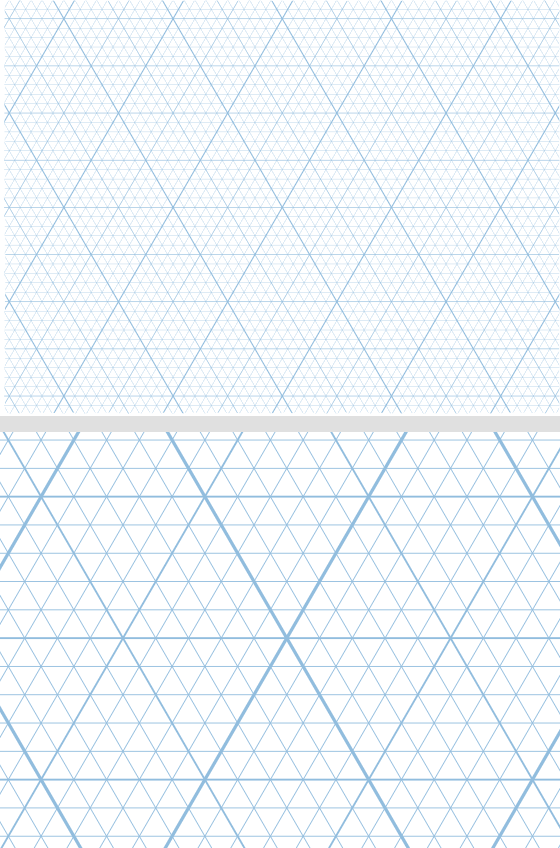
Top, the full canvas; bottom, a detail of the centre.
Reproduce this pattern procedurally as a WebGL 1 fragment shader.

```glsl
precision highp float;
// Isometric graph paper: three families of parallel lines in pale blue on white.
// Each family is a repeated coordinate; every 5th line is heavier and every 10th
// diagonal is bold. Lines stop at slightly uneven distances from the sheet edge.

uniform vec2 u_resolution;

// Lengths are fractions of the canvas height.
const vec2 CELL = vec2(0.02625, 0.022675);   // triangle base and row height
const vec2 ORIGIN = vec2(0.6785, 0.5015);    // a crossing of two bold diagonals
const float FINE_WIDTH = 0.00072;
const float MEDIUM_WIDTH = 0.00150;
const float BOLD_WIDTH = 0.00260;
const float MEDIUM_EVERY = 5.0;
const float BOLD_EVERY = 10.0;
const vec2 INSET_LOW = vec2(0.0095, 0.0055); // left and bottom margins
const vec2 INSET_HIGH = vec2(0.0010, 0.0010); // right and top margins
const float END_JITTER = 0.0035;
const vec3 PAPER = vec3(1.0);
const vec3 INK = vec3(0.57, 0.74, 0.87);

float hash(vec2 p) {
  vec3 q = fract(vec3(p.xyx) * 0.1031);
  q += dot(q, q.yzx + 33.33);
  return fract((q.x + q.y) * q.z);
}

bool isMultiple(float index, float period) {
  return abs(index - period * floor(index / period + 0.5)) < 0.5;
}

// Share of a pixel-wide window covered by a line at the given distance.
float lineCoverage(float distance, float width, float pixel) {
  float overlap = min(distance + 0.5 * pixel, 0.5 * width)
                - max(distance - 0.5 * pixel, -0.5 * width);
  return clamp(overlap / pixel, 0.0, 1.0);
}

// Soft mask that ends each line near the edge of the sheet.
float sheetMask(vec2 p, vec2 sheet, float jitter, float pixel) {
  vec2 low = p - INSET_LOW - jitter;
  vec2 high = sheet - INSET_HIGH - jitter * 0.4 - p;
  float inside = min(min(low.x, low.y), min(high.x, high.y));
  return clamp(inside / pixel + 0.5, 0.0, 1.0);
}

// One family of lines, perpendicular to gradient, at integer coordinates.
float lineFamily(vec2 p, vec2 sheet, vec2 gradient, float boldWidth,
                 float seed, float pixel) {
  float coord = dot(p - ORIGIN, gradient);
  float index = floor(coord + 0.5);
  float distance = abs(coord - index) / length(gradient);
  float width = FINE_WIDTH;
  if (isMultiple(index, MEDIUM_EVERY)) width = MEDIUM_WIDTH;
  if (isMultiple(index, BOLD_EVERY)) width = boldWidth;
  float jitter = END_JITTER * hash(vec2(index + 200.0, seed));
  return lineCoverage(distance, width, pixel) * sheetMask(p, sheet, jitter, pixel);
}

void main() {
  float pixel = 1.0 / u_resolution.y;
  vec2 p = gl_FragCoord.xy * pixel;
  vec2 sheet = u_resolution * pixel;

  vec2 rise = vec2(1.0, -0.5) / CELL;
  vec2 fall = vec2(1.0, 0.5) / CELL;
  vec2 level = vec2(0.0, 1.0 / CELL.y);

  // Overlay the three families like translucent ink.
  float clear = 1.0 - lineFamily(p, sheet, level, MEDIUM_WIDTH, 3.0, pixel);
  clear *= 1.0 - lineFamily(p, sheet, rise, BOLD_WIDTH, 17.0, pixel);
  clear *= 1.0 - lineFamily(p, sheet, fall, BOLD_WIDTH, 41.0, pixel);

  gl_FragColor = vec4(mix(INK, PAPER, clear), 1.0);
}
```
